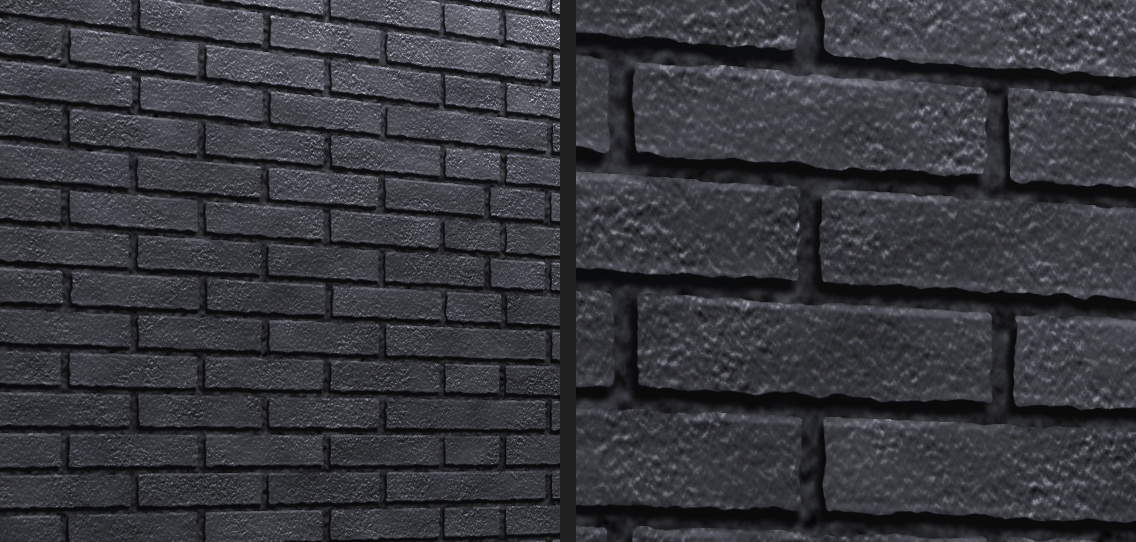
Left: the whole. Right: its middle third, enlarged.
This texture is drawn by a Shadertoy shader. Its source:

```glsl
const float BRICK_ASPECT = 3.57;   // brick pitch measured in course heights
const float FACE_HEIGHT = 0.83;
const float JOINT_HALF = 0.10;
const vec3 PAINT_TINT = vec3(0.97, 0.985, 1.08);

float hash21(vec2 p) {
    vec3 q = fract(vec3(p.xyx) * 0.1031);
    q += dot(q, q.yzx + 33.33);
    return fract((q.x + q.y) * q.z);
}

float valueNoise(vec2 p) {
    vec2 cell = floor(p);
    vec2 f = fract(p);
    f = f * f * (3.0 - 2.0 * f);
    float low = mix(hash21(cell), hash21(cell + vec2(1, 0)), f.x);
    float high = mix(hash21(cell + vec2(0, 1)), hash21(cell + vec2(1, 1)), f.x);
    return mix(low, high, f.y);
}

float fbm(vec2 p) {
    float sum = 0.0;
    float amplitude = 0.5;
    for (int i = 0; i < 3; i++) {
        sum += amplitude * valueNoise(p);
        p = mat2(1.6, 1.2, -1.2, 1.6) * p + 7.3;
        amplitude *= 0.5;
    }
    return sum;
}

float boxDistance(vec2 p, vec2 halfSize, float radius) {
    vec2 q = abs(p) - halfSize + radius;
    return length(max(q, 0.0)) + min(max(q.x, q.y), 0.0) - radius;
}

// Slanted view: x in brick pitches, y in courses counted downward
vec2 wallCoords(vec2 uv) {
    float down = 1.0 - uv.y;
    float course = (down - mix(0.0337, 0.1644, uv.x)) / mix(0.0765, 0.0639, uv.x);
    return vec2(uv.x / (1.0 - 0.165 * uv.x) / 0.264, course);
}

// Left and right joint of the brick at x, with cut bricks near the corner
vec2 brickSpan(float x, float row) {
    bool isOdd = mod(row, 2.0) > 0.5;
    float shift = isOdd ? -0.05 : 0.455;
    float left = floor(x - shift) + shift;
    vec2 span = vec2(left, left + 1.0);
    if (isOdd && x > 2.92) {
        bool isSplit = abs(row - 4.0) < 1.5;
        span = x > 4.43 ? vec2(4.43, 5.4) : vec2(2.92, 4.43);
        if (isSplit && x < 4.43) span = x < 3.86 ? vec2(2.92, 3.86) : vec2(3.86, 4.43);
    } else if (isOdd && x > 1.95) {
        span = vec2(1.95, 2.92);
    } else if (!isOdd && x > 3.44) {
        span = x < 4.0 ? vec2(3.44, 4.0) : vec2(4.0, 5.0);
    }
    return span;
}

// Relief of the painted surface, lit from the upper right
float reliefLight(vec2 p, float scale) {
    vec2 toLight = vec2(0.2, -0.35);
    vec2 q = mat2(0.8, 0.6, -0.6, 0.8) * p * scale;
    return fbm(q - toLight) - fbm(q + toLight);
}

float wallLight(vec2 uv) {
    float height = uv.y * uv.y;
    return 0.212 + height * (0.065 + 0.15 * uv.x * uv.y);
}

float mortarLevel(vec2 p, float shadow) {
    float lit = 0.08 + 0.20 * fbm(p * 4.0) + 0.25 * reliefLight(p, 9.0);
    return mix(lit, 0.045, shadow);
}

float faceLevel(vec2 p, vec2 local, vec2 halfSize, float light, float tone) {
    float grain = 0.5 * reliefLight(p, 12.0) + 0.9 * reliefLight(p + 31.0, 20.0);
    float glint = max(grain - 0.1, 0.0);
    float blotch = fbm(p * vec2(1.2, 2.0)) - 0.44;
    float patchiness = mix(0.55, 1.15, smoothstep(0.3, 0.6, fbm(p * 1.3 + 71.0)));
    float level = 1.0 + patchiness * (1.1 * grain + 1.8 * glint);
    level += 0.5 * blotch + 0.14 * (tone - 0.5);
    // Worn, catching rims: upper edge strongest, broken line along the lower one
    float wear = smoothstep(0.22, 0.52, fbm(p * vec2(1.6, 5.0) + 17.0));
    float topRim = smoothstep(0.055, 0.01, abs(local.y + halfSize.y - 0.035));
    float lowRim = smoothstep(0.05, 0.01, abs(local.y - halfSize.y + 0.05));
    level += wear * (0.5 * topRim + 0.25 * lowRim);
    return light * level;
}

void mainImage(out vec4 fragColor, in vec2 fragCoord) {
    vec2 uv = fragCoord / iResolution.xy;
    vec2 wall = wallCoords(uv);
    float row = floor(wall.y);
    float x = wall.x + 0.025 * (hash21(vec2(row, 4.0)) - 0.5);
    vec2 span = brickSpan(x, row);
    float tone = hash21(vec2(span.x * 8.0, row + 20.0));

    // Brick outline with ragged edges
    vec2 p = vec2(wall.x * BRICK_ASPECT, wall.y);
    vec2 center = vec2(0.5 * (span.x + span.y) * BRICK_ASPECT, FACE_HEIGHT * 0.5);
    vec2 local = vec2(x * BRICK_ASPECT, wall.y - row) - center;
    vec2 halfSize = vec2((span.y - span.x) * BRICK_ASPECT * 0.5 - JOINT_HALF, FACE_HEIGHT * 0.5);
    halfSize -= 0.02 * vec2(tone, fract(tone * 7.0));
    float ragged = 0.10 * (fbm(p * 5.0) - 0.44);
    float d = boxDistance(local, halfSize, 0.05) + ragged;

    // Soft shadow falls to the lower left
    float shadowDistance = boxDistance(local - vec2(-0.05, 0.10), halfSize, 0.05);
    float shadow = smoothstep(0.06, -0.03, shadowDistance + ragged);

    float edge = 15.0 / iResolution.y;
    float face = smoothstep(edge, -edge, d);
    float light = wallLight(uv);
    float mortar = mortarLevel(p, shadow) * light / 0.25;
    float level = mix(mortar, faceLevel(p, local, halfSize, light, tone), face);
    fragColor = vec4(clamp(level * PAINT_TINT, 0.0, 1.0), 1.0);
}
```
